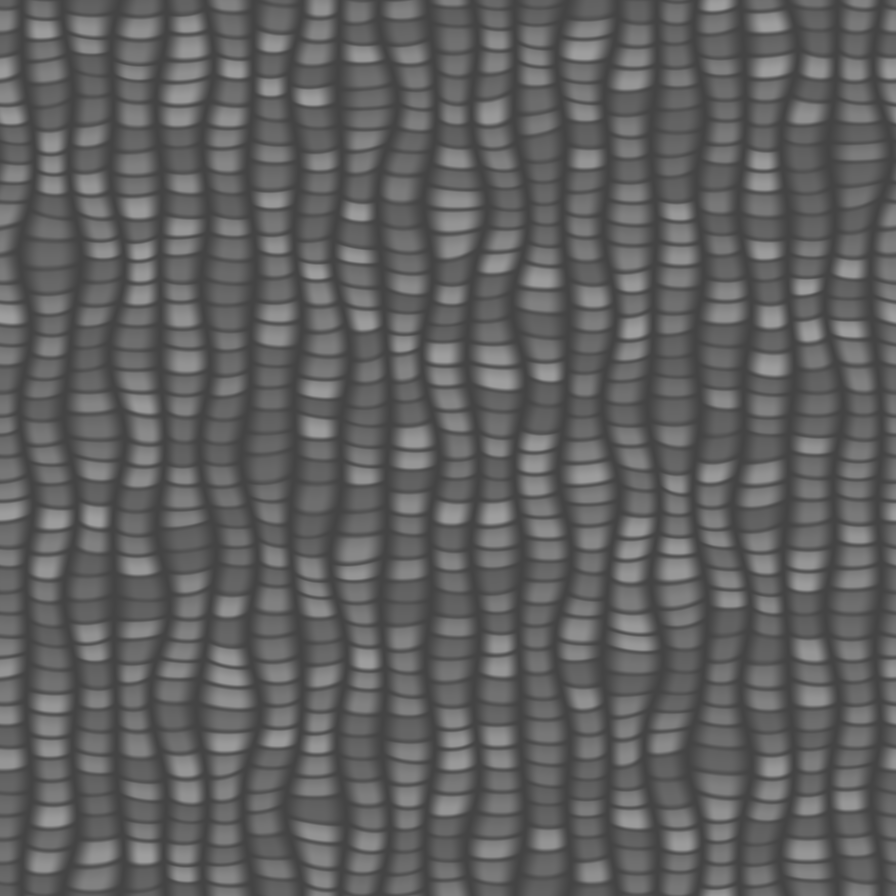
A WebGL 1 fragment shader for this pattern:

```glsl
precision highp float;
// Wavy vertical strands of stacked grey beads with soft gaps and fine seams.

uniform vec2 u_resolution;

#define COLUMNS 20.0
#define ROWS 40.0
#define SWAY 0.062        // sideways drift, in columns
#define STRETCH 0.06      // uneven bead spacing, in rows
#define SEAM_JITTER 0.11  // random seam height, in rows
#define SEAM_TILT 0.09    // random seam slope, in rows
#define SEAM_SAG 0.17     // downward bow of the seams, in rows
#define GAP_TONE 0.268
#define SEAM_TONE 0.325
#define BEAD_DARK 0.385
#define BEAD_LIGHT 0.625

const float TAU = 6.2831853;

// Random value per bead, wrapping at the tile borders.
float cellHash(vec2 cell, float seed) {
  cell = mod(cell, vec2(COLUMNS, ROWS));
  return fract(sin(dot(cell, vec2(127.1, 311.7)) + seed * 74.7) * 4375.85);
}

// Layered plane waves with whole frequencies, so the result tiles.
float waves(vec2 p, float seed) {
  float sum = 0.0;
  for (int i = 0; i < 5; i++) {
    float n = float(i);
    float side = 1.0 - 2.0 * mod(n, 2.0);
    vec2 freq = vec2(side * (2.0 + n), 2.0 + mod(n * 2.0 + seed, 5.0));
    sum += sin(TAU * dot(freq, p) + n * 2.4 + seed * 1.7);
  }
  return sum;
}

// Height of the seam under a bead; x runs from -1 to 1 across the strand.
float seamHeight(vec2 cell, float x) {
  float jitter = (2.0 * cellHash(cell, 1.0) - 1.0) * SEAM_JITTER;
  float tilt = (2.0 * cellHash(cell, 2.0) - 1.0) * SEAM_TILT;
  return cell.y + jitter + tilt * x;
}

void main() {
  vec2 uv = gl_FragCoord.xy / u_resolution;

  // Strand index and position across it.
  float strand = uv.x * COLUMNS + 0.4 + SWAY * waves(uv, 1.0);
  float column = floor(strand);
  float x = 2.0 * fract(strand) - 1.0;

  // Bead index, from the nearest uneven seam.
  float y = uv.y * ROWS + cellHash(vec2(column, 0.0), 5.0)
          + STRETCH * waves(uv, 4.0) - SEAM_SAG * x * x;
  vec2 cell = vec2(column, floor(y + 0.5));
  if (y < seamHeight(cell, x)) cell.y -= 1.0;
  float bottom = seamHeight(cell, x);
  float top = seamHeight(cell + vec2(0.0, 1.0), x);
  float t = (y - bottom) / (top - bottom);

  // Rounded flanks pinch in at the seams.
  float pinch = 0.15 * pow(abs(2.0 * t - 1.0), 4.0);
  float flank = 1.0 - smoothstep(0.25, 1.04, abs(x) + pinch);
  flank *= 1.0 - smoothstep(0.9, 1.0, abs(x));

  // Crisp lower edge, softer shaded upper edge.
  float body = smoothstep(0.0, 0.2, t) * (1.0 - smoothstep(0.84, 1.0, t));
  body *= 1.0 - 0.3 * smoothstep(0.35, 1.0, t);

  float tone = mix(BEAD_DARK, BEAD_LIGHT, pow(cellHash(cell, 3.0), 1.5));
  float grey = mix(GAP_TONE, mix(SEAM_TONE, tone, body), flank);
  gl_FragColor = vec4(vec3(grey), 1.0);
}
```
